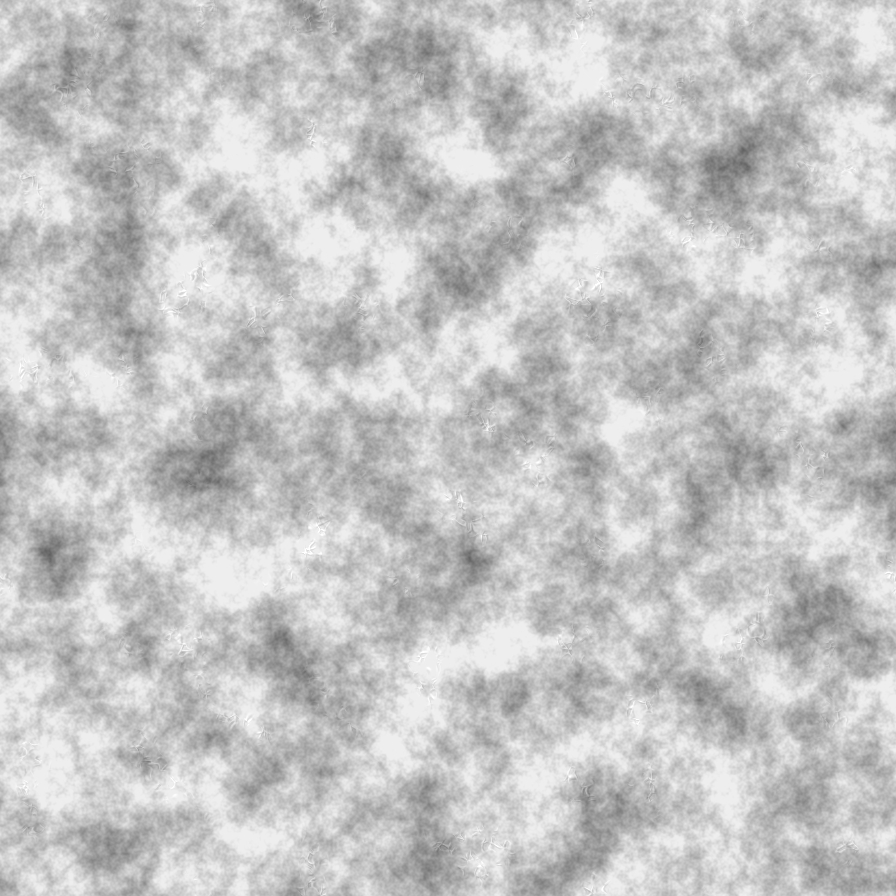
A three.js fragment shader for this texture:

```glsl
// Seamless pale grey weathered plaster: cloudy mottling with patches of fine flaking.
#define MEAN_TONE 0.775
#define CONTRAST 0.315
#define CEILING_TONE 0.935
#define CEILING_SOFTNESS 0.05
#define BASE_CELLS 9.0
#define PERSISTENCE 0.74
#define OCTAVES 6
#define FLAKE_CELLS 120.0
#define FLAKE_STRENGTH 0.09
#define STREAK_STRENGTH 0.06

varying vec2 vUv;

vec2 hash2(vec2 cell, float seed) {
  vec3 h = fract(vec3(cell.xyx + seed * 17.0) * vec3(0.1031, 0.1030, 0.0973));
  h += dot(h, h.yzx + 33.33);
  return fract((h.xx + h.yz) * h.zy);
}

// Slope of the random unit gradient at a lattice corner
float cornerSlope(vec2 cell, vec2 offset, vec2 period, float seed) {
  float angle = 6.28319 * hash2(mod(cell, period), seed).x;
  return dot(vec2(cos(angle), sin(angle)), offset);
}

// Gradient noise that wraps after a whole number of cells
float wrappedNoise(vec2 uv, vec2 period, float seed) {
  vec2 p = uv * period + hash2(vec2(seed), 3.0);
  vec2 cell = floor(p);
  vec2 f = p - cell;
  vec2 blend = f * f * f * (f * (f * 6.0 - 15.0) + 10.0);
  vec2 e = vec2(1.0, 0.0);
  float low = mix(cornerSlope(cell, f, period, seed),
                  cornerSlope(cell + e, f - e, period, seed), blend.x);
  float high = mix(cornerSlope(cell + e.yx, f - e.yx, period, seed),
                   cornerSlope(cell + e.xx, f - e.xx, period, seed), blend.x);
  return mix(low, high, blend.y);
}

// Layered clouds; every other layer lies on a diagonal lattice to hide the grid
float clouds(vec2 uv) {
  vec2 diagonal = vec2(uv.x + uv.y, uv.y - uv.x);
  float sum = 0.0;
  float amplitude = 1.0;
  float cells = BASE_CELLS;
  for (int i = 0; i < OCTAVES; i++) {
    bool turned = mod(float(i), 2.0) > 0.5;
    vec2 p = turned ? diagonal : uv;
    float period = turned ? floor(cells * 0.72) : cells;
    sum += amplitude * wrappedNoise(p, vec2(period), float(i) + 1.0);
    amplitude *= PERSISTENCE;
    cells *= 2.0;
  }
  return sum;
}

// Thin borders between wrapped cellular flakes
float flakeEdges(vec2 uv) {
  vec2 p = uv * FLAKE_CELLS;
  vec2 cell = floor(p);
  float nearest = 8.0;
  float second = 8.0;
  for (int y = -1; y <= 1; y++) {
    for (int x = -1; x <= 1; x++) {
      vec2 neighbour = cell + vec2(float(x), float(y));
      vec2 site = neighbour + hash2(mod(neighbour, FLAKE_CELLS), 11.0);
      float d = length(site - p);
      second = min(second, max(nearest, d));
      nearest = min(nearest, d);
    }
  }
  return 1.0 - smoothstep(0.04, 0.32, second - nearest);
}

float softMin(float a, float b, float k) {
  float h = max(k - abs(a - b), 0.0) / k;
  return min(a, b) - h * h * k * 0.25;
}

void main() {
  float tone = MEAN_TONE + CONTRAST * clouds(vUv);

  // Flaking: broken, embossed edges confined to scattered patches
  vec2 warp = vec2(wrappedNoise(vUv, vec2(70.0), 21.0),
                   wrappedNoise(vUv, vec2(70.0), 22.0));
  vec2 bent = vUv + 0.009 * warp;
  float patches = smoothstep(0.16, 0.4, wrappedNoise(vUv, vec2(16.0, 13.0), 23.0));
  float broken = smoothstep(-0.1, 0.25, wrappedNoise(vUv, vec2(90.0, 64.0), 24.0));
  float relief = flakeEdges(bent) - 0.8 * flakeEdges(bent + vec2(-0.002, 0.002));
  float flakes = FLAKE_STRENGTH * patches * broken * relief;

  // Faint upright runs around the flaked patches
  float runArea = smoothstep(0.05, 0.4, wrappedNoise(vUv, vec2(14.0, 9.0), 25.0));
  float runs = STREAK_STRENGTH * runArea * wrappedNoise(vUv, vec2(150.0, 45.0), 26.0);

  tone = softMin(tone + runs, CEILING_TONE, CEILING_SOFTNESS) + flakes;
  gl_FragColor = vec4(vec3(clamp(tone, 0.0, 1.0)), 1.0);
}
```
